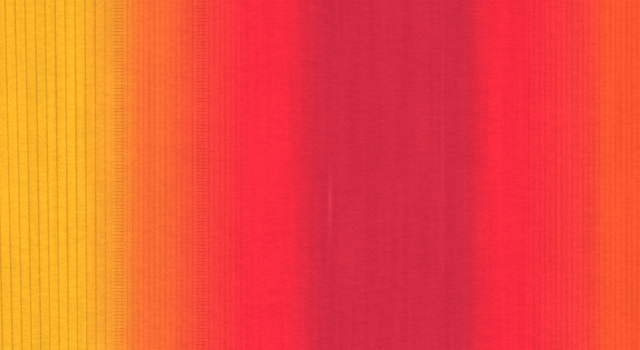
A Shadertoy shader for this texture:

```glsl
// Draws woven cloth with a vertical-band gradient from yellow through crimson to orange.

float hash(vec2 p) {
    return fract(sin(dot(p, vec2(127.1, 311.7))) * 43758.5453);
}

float valueNoise(vec2 p) {
    vec2 cell = floor(p);
    vec2 f = fract(p);
    f = f * f * (3.0 - 2.0 * f);
    float low = mix(hash(cell), hash(cell + vec2(1.0, 0.0)), f.x);
    float high = mix(hash(cell + vec2(0.0, 1.0)), hash(cell + vec2(1.0, 1.0)), f.x);
    return mix(low, high, f.y);
}

// Soft window that is 1 between two edges.
float band(float x, float left, float right, float blur) {
    return smoothstep(left - blur, left + blur, x)
         - smoothstep(right - blur, right + blur, x);
}

// Thin repeated thread; width is a fraction of the period.
float thread(float x, float count, float width, float pixel) {
    float d = abs(fract(x * count) - 0.5);
    float soft = max(width, pixel * count);
    return (1.0 - smoothstep(0.0, soft, d)) * width / soft;
}

vec3 dyeGradient(float x) {
    vec3 yellow = vec3(0.99, 0.715, 0.16);
    vec3 amber = vec3(0.98, 0.62, 0.19);
    vec3 orange = vec3(0.99, 0.43, 0.21);
    vec3 scarlet = vec3(0.985, 0.27, 0.24);
    vec3 red = vec3(0.98, 0.17, 0.25);
    vec3 crimson = vec3(0.83, 0.17, 0.26);
    vec3 vermilion = vec3(0.99, 0.34, 0.19);

    vec3 color = mix(yellow, amber, smoothstep(0.11, 0.18, x));
    color = mix(color, orange, smoothstep(0.165, 0.235, x));
    color = mix(color, scarlet, smoothstep(0.24, 0.335, x));
    color = mix(color, red, smoothstep(0.31, 0.40, x));
    color = mix(color, crimson, smoothstep(0.435, 0.515, x));
    color = mix(color, red, smoothstep(0.715, 0.775, x));
    color = mix(color, scarlet, smoothstep(0.80, 0.92, x) * 0.75);
    return mix(color, vermilion, smoothstep(0.905, 0.955, x));
}

// Lengthwise threads: broad grooves in the yellow, finer ones elsewhere.
float warpShade(vec2 uv, float pixel) {
    float lean = uv.x - 0.012 * (1.0 - uv.y) * (1.0 - smoothstep(0.0, 0.2, uv.x));
    float grooves = thread(lean, 64.0, 0.16, pixel) * band(uv.x, -0.1, 0.165, 0.025);
    float fineZone = band(uv.x, 0.175, 0.385, 0.025) + band(uv.x, 0.82, 1.1, 0.03);
    float fine = thread(uv.x, 118.0, 0.25, pixel) * fineZone;
    float uneven = valueNoise(vec2(uv.x * 150.0, uv.y * 3.0)) - 0.5;
    return 0.035 * uneven - 0.10 * grooves - 0.045 * fine;
}

// Short crosswise ribs along the two seams.
float ribShade(vec2 uv, float pixel) {
    float seams = band(uv.x, 0.178, 0.194, 0.004) + band(uv.x, 0.308, 0.322, 0.004);
    return -0.09 * seams * thread(uv.y, 105.0, 0.25, pixel);
}

// Fine grain, broken crosswise yarns and broad dye mottling.
float weaveGrain(vec2 p) {
    float grain = valueNoise(p * vec2(230.0, 280.0)) - 0.5;
    float yarn = valueNoise(p * vec2(45.0, 150.0) + 17.0) - 0.5;
    float mottle = valueNoise(p * 9.0 + 41.0) - 0.5;
    return 0.05 * grain + 0.03 * yarn + 0.018 * mottle;
}

// Faint bright slub lying along the warp.
float slub(vec2 uv, vec2 center, vec2 size) {
    vec2 d = (uv - center) / size;
    return exp(-dot(d, d));
}

void mainImage(out vec4 fragColor, in vec2 fragCoord) {
    vec2 uv = fragCoord / iResolution.xy;
    vec2 p = vec2(uv.x * iResolution.x / iResolution.y, uv.y);
    vec2 pixel = 1.0 / iResolution.xy;

    // Dye edges wander slightly from row to row.
    float wander = (valueNoise(vec2(uv.x * 20.0, uv.y * 45.0)) - 0.5) * 0.006;
    vec3 color = dyeGradient(uv.x + wander);

    float shade = warpShade(uv, pixel.x) + ribShade(uv, pixel.y) + weaveGrain(p);
    color *= 1.0 + shade;
    color.gb += 0.35 * shade * vec2(0.6, 0.4);

    // Loose fibres and a faint crease in the crimson.
    color += vec3(0.07, 0.05, 0.05) * slub(uv, vec2(0.516, 0.42), vec2(0.003, 0.08));
    color += vec3(0.04, 0.02, 0.02) * slub(uv, vec2(0.692, 0.55), vec2(0.003, 0.5));

    fragColor = vec4(clamp(color, 0.0, 1.0), 1.0);
}
```
